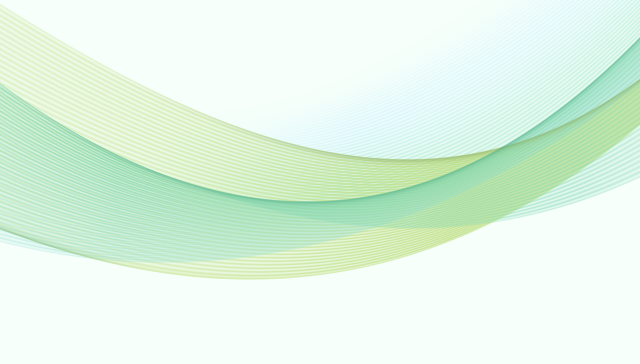
This background is drawn by a WebGL 1 fragment shader. Its source:

```glsl
precision highp float;
// Pale mint background with crossing translucent ribbons of fine green, teal and blue lines.
uniform vec2 u_resolution;

// Cubic through four heights, equally spaced from the left side to the right side
float curve(vec4 h, float x) {
  float s = 3.0 * x;
  float a = s - 1.0, b = s - 2.0, c = s - 3.0;
  return -h.x * a * b * c / 6.0 + h.y * s * b * c / 2.0
       - h.z * s * a * c / 2.0 + h.w * s * a * b / 6.0;
}

// Lines blended from top to bottom: x is the depth (0 to 1), y the opacity
vec2 ribbon(float y, float top, float bottom, float lines, float maxCover) {
  float pixel = 1.0 / u_resolution.y;
  float span = max(top - bottom, 0.0001);
  float depth = clamp((top - y) / span, 0.0, 1.0);
  float spacing = span / lines;
  float cover = min(0.004 / spacing, maxCover);
  float contrast = 0.5 * smoothstep(1.2, 3.5, spacing / pixel);
  float stripes = 1.0 + contrast * cos(6.28319 * lines * depth);
  float inside = smoothstep(-pixel, pixel, top - y) * smoothstep(-pixel, pixel, y - bottom);
  return vec2(depth, inside * cover * stripes);
}

// Crisp outer edge with a shadow that fades inward
float rim(float inward, float width) {
  float pixel = 1.0 / u_resolution.y;
  return smoothstep(-pixel, pixel, inward) * exp(-max(inward, 0.0) / width);
}

void main() {
  vec2 p = gl_FragCoord.xy / u_resolution;

  float oliveTop = curve(vec4(0.989, 0.677, 0.563, 0.783), p.x);
  float oliveBottom = curve(vec4(0.371, 0.236, 0.314, 0.657), p.x);
  float tealTop = curve(vec4(0.771, 0.478, 0.501, 0.897), p.x);
  float tealBottom = curve(vec4(0.336, 0.284, 0.428, 0.77), p.x);
  float veilBottom = curve(vec4(0.771, 0.471, 0.373, 0.513), p.x);
  float skyTop = curve(vec4(0.90, 0.70, 0.91, 1.35), p.x);

  vec3 color = vec3(0.963, 1.0, 0.98);

  // Blue fan at the upper right, turning green toward the teal edge
  vec2 sky = ribbon(p.y, skyTop, tealTop, 40.0, 0.45);
  vec3 skyColor = mix(vec3(0.80, 0.95, 1.0), vec3(0.62, 0.90, 0.78), smoothstep(0.4, 1.0, sky.x));
  color = mix(color, skyColor, sky.y * smoothstep(0.0, 0.5, sky.x) * smoothstep(0.2, 0.6, p.x));

  // Broad olive ribbon
  vec2 olive = ribbon(p.y, oliveTop, oliveBottom, 40.0, 0.7);
  color = mix(color, vec3(0.74, 0.87, 0.50), olive.y);

  // Teal ribbon, bluer and lighter toward its lower edge
  vec2 teal = ribbon(p.y, tealTop, tealBottom, 40.0, 0.55);
  vec3 tealColor = mix(vec3(0.45, 0.82, 0.65), vec3(0.62, 0.88, 0.84), teal.x);
  color = mix(color, tealColor, teal.y * mix(1.0, 0.75, teal.x));

  // Thin veil that opens to the right
  vec2 veil = ribbon(p.y, tealTop, veilBottom, 26.0, 0.35);
  color = mix(color, vec3(0.50, 0.84, 0.70), veil.y);

  // Dark rims along the folded edges
  float oliveRim = rim(oliveTop - p.y, 0.007) * smoothstep(0.15, 0.65, p.x);
  color = mix(color, vec3(0.55, 0.68, 0.38), 0.75 * oliveRim);
  float tealRim = rim(tealTop - p.y, 0.006) * smoothstep(-0.1, 0.3, p.x);
  color = mix(color, vec3(0.32, 0.68, 0.52), 0.75 * tealRim);
  float lowerRim = rim(p.y - oliveBottom, 0.006);
  vec3 lowerColor = mix(vec3(0.45, 0.70, 0.42), vec3(0.80, 0.90, 0.58), smoothstep(0.05, 0.25, p.x));
  color = mix(color, lowerColor, 0.7 * lowerRim * (1.0 - smoothstep(0.3, 0.75, p.x)));

  gl_FragColor = vec4(color, 1.0);
}
```
